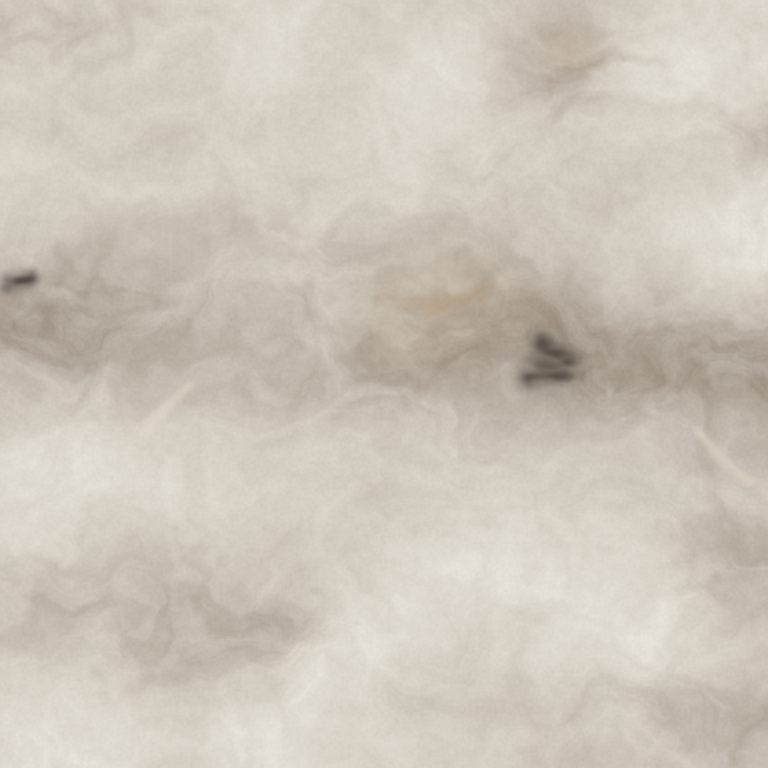
Write a Shadertoy shader that draws this texture.

```glsl
const vec3 UMBER = vec3(0.51, 0.45, 0.39);
const vec3 IVORY = vec3(0.88, 0.86, 0.82);
const vec3 CHARCOAL = vec3(0.30, 0.27, 0.24);
const vec3 OCHRE = vec3(0.72, 0.60, 0.47);
const vec3 CREAM = vec3(0.89, 0.85, 0.79);

vec2 hash2(vec2 p) {
    vec3 q = fract(p.xyx * vec3(0.1031, 0.1030, 0.0973));
    q += dot(q, q.yzx + 33.33);
    return fract((q.xx + q.yz) * q.zy);
}

float corner(vec2 cell, vec2 f, vec2 offset) {
    float angle = 6.2832 * hash2(cell + offset).x;
    return dot(vec2(cos(angle), sin(angle)), f - offset);
}

float gradientNoise(vec2 p) {
    vec2 cell = floor(p), f = fract(p);
    vec2 u = f * f * f * (f * (f * 6.0 - 15.0) + 10.0);
    float low = mix(corner(cell, f, vec2(0)), corner(cell, f, vec2(1, 0)), u.x);
    float high = mix(corner(cell, f, vec2(0, 1)), corner(cell, f, vec2(1)), u.x);
    return 1.4 * mix(low, high, u.y);
}

float fbm(vec2 p, int octaves) {
    float sum = 0.0, gain = 0.6;
    for (int i = 0; i < octaves; i++) {
        sum += gain * gradientNoise(p);
        p = mat2(1.6, 1.2, -1.2, 1.6) * p + 17.3;
        gain *= 0.5;
    }
    return sum;
}

// Gaussian blob with separate horizontal and vertical radii
float softSpot(vec2 p, vec2 center, vec2 radii) {
    vec2 d = (p - center) / radii;
    return exp(-dot(d, d));
}

// Soft line segment
float stroke(vec2 p, vec2 a, vec2 b, float width) {
    vec2 ab = b - a;
    float t = clamp(dot(p - a, ab) / dot(ab, ab), 0.0, 1.0);
    float d = length(p - a - ab * t) / width;
    return exp(-d * d);
}

// Dark band and shaded hollows
float shadowMass(vec2 p) {
    float bandStrength = 0.13 + 0.30 * smoothstep(0.15, 0.65, p.x);
    float shade = bandStrength * softSpot(p, vec2(p.x, 0.53), vec2(1.0, 0.085));
    shade += 0.15 * softSpot(p, vec2(0.55, 0.67), vec2(0.36, 0.09));
    shade += 0.37 * softSpot(p, vec2(0.05, 0.59), vec2(0.13, 0.09));
    shade += 0.27 * softSpot(p, vec2(0.20, 0.20), vec2(0.26, 0.09));
    shade += 0.30 * softSpot(p, vec2(0.73, 0.92), vec2(0.08, 0.09));
    shade += 0.30 * softSpot(p, vec2(0.93, 0.06), vec2(0.13, 0.08));
    shade += 0.24 * softSpot(p, vec2(1.0, 0.83), vec2(0.09, 0.06));
    shade += 0.25 * softSpot(p, vec2(1.0, 0.32), vec2(0.14, 0.11));
    shade += 0.12 * softSpot(p, vec2(0.35, 0.12), vec2(0.09, 0.07));
    return shade + 0.20 * softSpot(p, vec2(0.08, 0.97), vec2(0.15, 0.05));
}

// Bright tufts, with an arc of puffs in the lower half
float tuftMass(vec2 p) {
    float tuft = softSpot(p, vec2(0.97, 0.69), vec2(0.075, 0.07));
    tuft = max(tuft, 0.7 * softSpot(p, vec2(0.36, 0.95), vec2(0.12, 0.06)));
    tuft = max(tuft, 0.7 * softSpot(p, vec2(0.55, 0.86), vec2(0.07, 0.08)));
    tuft = max(tuft, 0.9 * softSpot(p, vec2(0.87, 0.90), vec2(0.08, 0.08)));
    tuft = max(tuft, 0.8 * softSpot(p, vec2(0.08, 0.38), vec2(0.14, 0.08)));
    tuft = max(tuft, 0.9 * softSpot(p, vec2(0.10, 0.02), vec2(0.14, 0.07)));
    for (int i = 0; i < 9; i++) {
        float t = float(i) / 8.0;
        vec2 center = vec2(0.34 + 0.5 * t, 0.04 + 0.21 * sin(2.4 * t));
        float radius = 0.05 + 0.035 * hash2(vec2(float(i), 4.0)).x;
        tuft = max(tuft, softSpot(p, center, vec2(radius)));
    }
    return tuft;
}

void mainImage(out vec4 fragColor, in vec2 fragCoord) {
    vec2 p = fragCoord / iResolution.xy;
    vec2 warp = vec2(fbm(p * 6.0, 4), fbm(p * 6.0 + 31.7, 4));
    vec2 q = p + 0.045 * warp;

    // Cloudy tone, with wisps strongest in the shade
    float shade = shadowMass(q);
    float tone = 0.885 - shade + 0.20 * fbm(p * vec2(3.5, 5.0) + 8.0, 4);
    tone = mix(tone, 1.06, 0.85 * tuftMass(q));
    tone += (0.10 + 0.65 * shade) * fbm(p * vec2(11.0, 17.0) + 2.0 * warp, 5);
    tone += 0.03 * gradientNoise(p * 75.0) + 0.035 * gradientNoise(p * 210.0);
    vec3 color = mix(UMBER, IVORY, clamp(tone, -0.2, 1.08));

    // Ochre stain and fibers
    float stain = softSpot(q, vec2(0.58, 0.60), vec2(0.11, 0.07));
    stain += softSpot(q, vec2(0.74, 0.95), vec2(0.05, 0.04));
    color = mix(color, OCHRE, 0.18 * stain);
    for (int i = 0; i < 5; i++) {
        vec2 r = hash2(vec2(float(i), 9.0));
        vec2 start = vec2(0.48 + 0.09 * r.x, 0.585 + 0.03 * r.y);
        vec2 end = start + vec2(0.07, 0.025 * r.x);
        color = mix(color, OCHRE, 0.16 * stroke(p + 0.02 * warp, start, end, 0.005));
    }

    // Pale hairs
    vec2 bent = p + 0.02 * warp;
    float hair = stroke(bent, vec2(0.195, 0.44), vec2(0.25, 0.495), 0.009);
    hair = max(hair, stroke(bent, vec2(0.91, 0.44), vec2(0.98, 0.38), 0.007));
    color = mix(color, CREAM, 0.5 * hair);

    // Dark seeds
    float seed = stroke(bent, vec2(0.015, 0.632), vec2(0.042, 0.639), 0.011);
    seed = max(seed, 0.9 * stroke(bent, vec2(0.70, 0.550), vec2(0.733, 0.535), 0.015));
    seed = max(seed, 0.85 * stroke(bent, vec2(0.688, 0.506), vec2(0.728, 0.516), 0.014));
    seed = max(seed, 0.8 * softSpot(bent, vec2(0.716, 0.527), vec2(0.028)));
    seed *= 0.85 + 0.4 * gradientNoise(p * vec2(35.0, 80.0));
    color = mix(color, CHARCOAL, clamp(seed, 0.0, 1.0));

    fragColor = vec4(color, 1.0);
}
```
